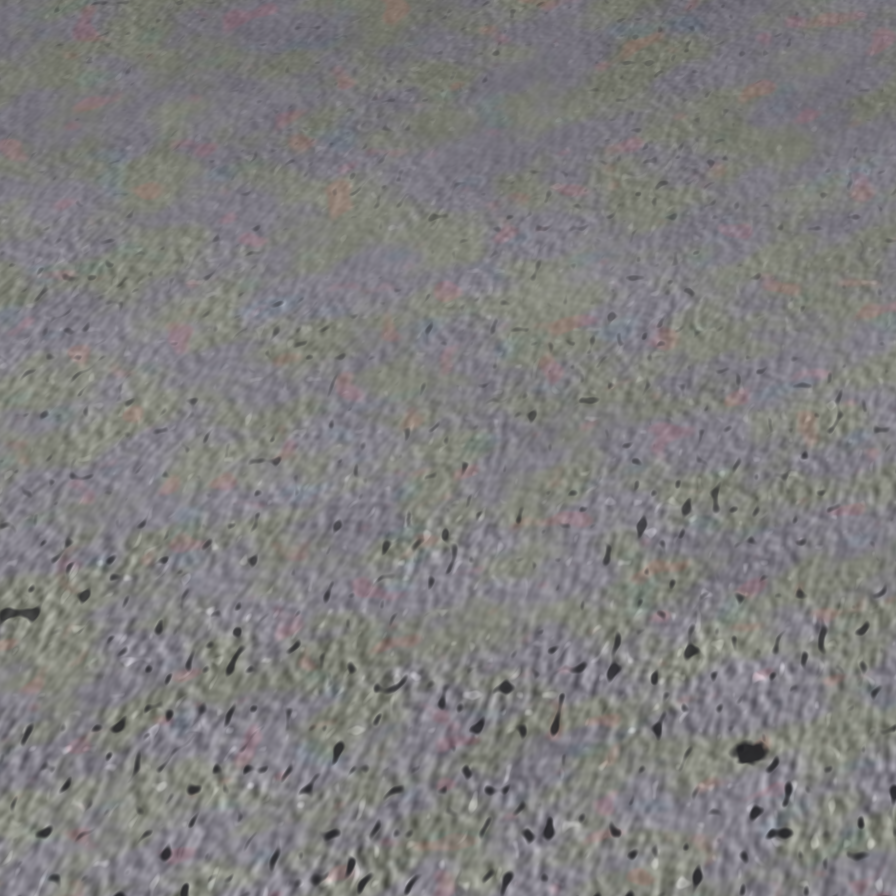
Write a Shadertoy shader that draws this texture.

```glsl
// Coarse grey gravel seen at a slant: grains shrink and fade toward the top.
// Embossed gradient noise forms the grains, thresholded noise the dark pits,
// and broad stretched noise the lavender, olive and pink stains.

const float TAU = 6.2831853;
const vec3 LAVENDER = vec3(-0.004, -0.014, 0.024);
const vec3 OLIVE = vec3(0.004, 0.012, -0.030);
const vec3 PINK = vec3(0.055, -0.012, -0.008);
const vec3 TEAL = vec3(-0.025, 0.006, 0.012);
const vec3 PIT_COLOR = vec3(0.12, 0.12, 0.135);

float hash(vec2 p) {
    vec3 q = fract(p.xyx * vec3(0.1031, 0.1030, 0.0973));
    q += dot(q, q.yzx + 33.33);
    return fract((q.x + q.y) * q.z);
}

float cornerSlope(vec2 cell, vec2 corner, vec2 f) {
    float angle = TAU * hash(cell + corner);
    return dot(vec2(cos(angle), sin(angle)), f - corner);
}

// Gradient noise, about -0.7 to 0.7
float gradientNoise(vec2 p) {
    vec2 cell = floor(p);
    vec2 f = p - cell;
    vec2 w = f * f * f * (f * (f * 6.0 - 15.0) + 10.0);
    float low = mix(cornerSlope(cell, vec2(0, 0), f), cornerSlope(cell, vec2(1, 0), f), w.x);
    float high = mix(cornerSlope(cell, vec2(0, 1), f), cornerSlope(cell, vec2(1, 1), f), w.x);
    return mix(low, high, w.y);
}

float fractalNoise(vec2 p, int octaves) {
    float sum = 0.0;
    float amplitude = 1.0;
    for (int i = 0; i < octaves; i++) {
        sum += amplitude * gradientNoise(p);
        p = p * 1.93 + vec2(17.3, 41.7);
        amplitude *= 0.55;
    }
    return sum;
}

// Ground coordinates whose cells get smaller and flatter with height
vec2 grainSpace(vec2 uv, float across, float along) {
    const float narrowing = 0.32;
    const float flattening = 0.65;
    float x = (uv.x - 0.5) * across / (1.0 - narrowing * uv.y);
    float y = -along / flattening * log(1.0 - flattening * uv.y);
    return vec2(x - 0.35 * y, y) + 200.0;
}

// Difference of two nearby samples: a lit side beside a shaded side
float emboss(vec2 p, vec2 lightStep) {
    return fractalNoise(p + lightStep, 2) - fractalNoise(p - lightStep, 2);
}

float ellipseMask(vec2 p, vec2 center, vec2 radius, float softness) {
    float d = length((p - center) / radius) - 1.0;
    return 1.0 - smoothstep(-softness, softness, d);
}

// Broad stains of colour, stretched sideways
vec3 stainTint(vec2 p) {
    float hue = fractalNoise(p * vec2(9.0, 17.0) + 60.0, 3);
    float pink = smoothstep(0.27, 0.55, fractalNoise(p * vec2(17.0, 27.0) + 130.0, 2));
    float teal = smoothstep(0.25, 0.60, fractalNoise(p * vec2(12.0, 24.0) + 310.0, 2));
    vec3 tint = mix(LAVENDER, OLIVE, smoothstep(-0.32, 0.38, hue));
    return tint + PINK * pink + TEAL * teal;
}

// Slow light and dark bands, dimmer in the distance
float groundLight(vec2 p, float height) {
    float bands = fractalNoise(p * vec2(3.0, 8.0) + 20.0, 3);
    float mottle = fractalNoise(p * vec2(24.0, 42.0) + 90.0, 2);
    return 0.508 - 0.062 * smoothstep(0.66, 1.0, height) + 0.045 * bands + 0.035 * mottle;
}

void mainImage(out vec4 fragColor, in vec2 fragCoord) {
    vec2 uv = fragCoord / iResolution.y;
    vec2 slanted = vec2(uv.x, uv.y - 0.16 * uv.x);
    float nearness = 1.0 - smoothstep(0.0, 0.95, uv.y);
    float cluster = fractalNoise(slanted * vec2(6.0, 11.0) + 240.0, 3);

    // Grains
    vec2 grain = grainSpace(uv, 66.0, 46.0);
    float relief = emboss(grain, vec2(0.24, 0.10));
    float contrast = mix(0.050, 0.165, nearness) * (1.0 + 0.7 * cluster);
    float light = groundLight(slanted, uv.y) + contrast * relief;
    vec3 color = vec3(light) + stainTint(slanted);

    // Pale chips
    float chipNoise = gradientNoise(grain * 0.95 + vec2(71.3, 12.9));
    float chip = smoothstep(0.34, 0.56, chipNoise + 0.12 * cluster);
    color += chip * mix(0.04, 0.16, nearness);

    // Dark pits gathered in clusters
    float pitNoise = gradientNoise(grain * 0.85 + vec2(33.1, 85.7));
    float pit = smoothstep(0.36, 0.60, pitNoise + 0.20 * cluster + 0.07 * nearness);
    color = mix(color, PIT_COLOR, pit * mix(0.25, 0.85, nearness));

    // One larger dark stone with a ragged rim
    vec2 ragged = uv + 0.004 * gradientNoise(uv * 110.0);
    float stone = ellipseMask(ragged, vec2(0.837, 0.160), vec2(0.019, 0.012), 0.25);
    color = mix(color, PIT_COLOR, 0.88 * stone);

    fragColor = vec4(clamp(color, 0.0, 1.0), 1.0);
}
```
